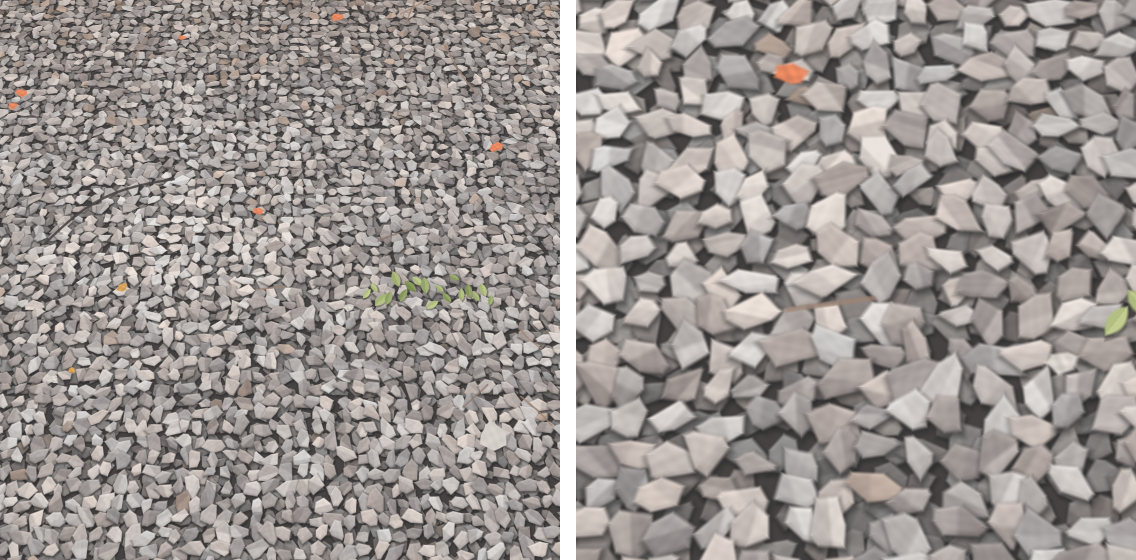
Left, the full canvas; right, a detail of the centre.
A three.js fragment shader for this texture:

```glsl
varying vec2 vUv;

const float TAU = 6.2831853;
const vec3 CREVICE = vec3(0.22, 0.19, 0.19);
const vec3 STONE_DARK = vec3(0.29, 0.26, 0.26);
const vec3 STONE_LIGHT = vec3(0.81, 0.785, 0.765);
const vec3 EARTH = vec3(0.62, 0.49, 0.40);
const vec3 ORANGE = vec3(0.93, 0.47, 0.28);
const vec3 OCHRE = vec3(0.85, 0.60, 0.26);
const vec3 CHALK = vec3(0.86, 0.83, 0.80);
const vec3 LEAF_LIGHT = vec3(0.74, 0.78, 0.50);
const vec3 LEAF_DARK = vec3(0.36, 0.45, 0.18);
const vec3 TWIG = vec3(0.40, 0.30, 0.26);
const vec3 HAZE = vec3(1.1);

float hash(vec2 p, float salt) {
  vec3 q = fract((p.xyx + salt * vec3(17.3, 9.7, 5.1)) * 0.1031);
  q += dot(q, q.yzx + 33.33);
  return fract((q.x + q.y) * q.z);
}

mat2 rotation(float a) {
  return mat2(cos(a), sin(a), -sin(a), cos(a));
}

// Slow drift made of layered sines, about -1 to 1
float drift(vec2 p) {
  return (sin(p.x + 1.7 * sin(p.y)) + sin(1.9 * p.y - p.x + 2.0) + sin(2.7 * p.x + 1.3 * p.y)) / 3.0;
}

// Angular convex pebble: x is the distance, y the upward tilt of the nearest side
vec2 pebble(vec2 p, vec2 id, float radius) {
  vec2 nearest = vec2(-9.0, 0.0);
  float turn = hash(id, 1.0) * TAU;
  for (int k = 0; k < 6; k++) {
    float n = float(k);
    float a = turn + (n + 0.75 * hash(id, 2.0 + n)) * TAU / 6.0;
    vec2 normal = vec2(cos(a), sin(a));
    float d = dot(p, normal) - radius * mix(0.68, 1.15, hash(id, 9.0 + n));
    if (d > nearest.x) nearest = vec2(d, normal.y);
  }
  return nearest;
}

vec3 stoneColor(vec2 p, vec2 id, vec2 side, float glow, float earthy) {
  float ridge = dot(p, rotation(hash(id, 20.0) * TAU)[0]) + 0.25 * (hash(id, 21.0) - 0.5);
  float facet = smoothstep(-0.09, 0.09, ridge) - 0.5;
  float bevel = smoothstep(-0.22, 0.0, side.x) * (side.y - 0.15);
  float tone = 0.69 + 0.52 * (hash(id, 22.0) - 0.5) + glow;
  tone += 0.22 * facet * (hash(id, 23.0) + 0.2) + 0.17 * bevel;
  tone += 0.05 * drift(rotation(id.x * 2.4 + id.y) * p * 7.0 + id * 3.1);
  vec3 color = mix(STONE_DARK, STONE_LIGHT, clamp(tone, 0.0, 1.15));
  color *= mix(vec3(1.03, 0.99, 0.97), vec3(0.98, 1.0, 1.015), hash(id, 24.0));
  float brown = step(0.985 - 0.12 * earthy, hash(id, 25.0)) * 0.5 + 0.16 * earthy;
  return mix(color, EARTH * (0.5 + 0.7 * tone), brown);
}

// Stones are laid from far to near, each casting a soft contact shadow
vec3 gravel(vec2 p, vec3 base, float edge, float glow, float earthy) {
  vec3 color = base;
  vec2 cell = floor(p);
  for (int j = 1; j >= -1; j--) {
    for (int i = -1; i <= 1; i++) {
      vec2 id = cell + vec2(float(i), float(j));
      vec2 center = id + 0.5 + 0.55 * (vec2(hash(id, 30.0), hash(id, 31.0)) - 0.5);
      vec2 q = rotation(hash(id, 32.0) * TAU) * (p - center);
      q = q * vec2(0.86, 1.22) * rotation(hash(id, 32.0) * TAU);
      float radius = mix(0.40, 0.62, hash(id, 33.0));
      vec2 side = pebble(q, id, radius);
      float shadow = pebble(q + vec2(-0.04, 0.10), id, radius).x;
      color *= mix(0.43, 1.0, smoothstep(-0.10, 0.20, shadow));
      vec3 stone = stoneColor(q, id, side, glow, earthy);
      color = mix(color, stone, 1.0 - smoothstep(-edge, edge, side.x));
    }
  }
  return color;
}

float twigMask(vec2 p, vec2 a, vec2 b, float bow, float width) {
  vec2 along = b - a;
  float t = clamp(dot(p - a, along) / dot(along, along), 0.0, 1.0);
  vec2 bend = vec2(-along.y, along.x) * bow * sin(t * TAU * 0.5);
  return 1.0 - smoothstep(width * 0.4, width * 1.6, length(p - a - along * t - bend));
}

float leafMask(vec2 p, float size) {
  float d = abs(p.x) - 0.48 * size * (1.0 - p.y * p.y / (size * size));
  return 1.0 - smoothstep(-0.0015, 0.0015, d);
}

vec3 addTwigs(vec3 color, vec2 uv) {
  for (int i = 0; i < 9; i++) {
    vec2 id = vec2(float(i), 4.0);
    vec2 start = vec2(hash(id, 1.0), mix(0.2, 0.98, hash(id, 2.0)));
    vec2 reach = rotation((hash(id, 3.0) - 0.5) * 2.4)[0] * mix(0.04, 0.12, hash(id, 4.0));
    float mask = twigMask(uv, start, start + reach, 0.12 * (hash(id, 5.0) - 0.5), 0.0015);
    color = mix(color, mix(TWIG, EARTH, hash(id, 6.0)), 0.75 * mask);
  }
  return mix(color, CREVICE * 0.7, 0.9 * twigMask(uv, vec2(0.08, 0.565), vec2(0.31, 0.68), 0.10, 0.0022));
}

vec3 addLitter(vec3 color, vec2 uv) {
  for (int i = 0; i < 14; i++) {
    vec2 id = vec2(float(i), 7.0);
    vec2 center = vec2(hash(id, 1.0), mix(0.1, 0.97, sqrt(hash(id, 2.0))));
    vec2 q = rotation(hash(id, 3.0) - 0.5) * (uv - center) * vec2(0.75, 1.2);
    float d = pebble(q, id, mix(0.005, 0.010, hash(id, 4.0))).x;
    vec3 paint = mix(ORANGE, mix(OCHRE, CHALK, step(0.7, hash(id, 5.0))), step(0.45, hash(id, 5.0)));
    paint *= 0.94 + 0.1 * drift(q * 400.0);
    color = mix(color, paint, 1.0 - smoothstep(-0.0015, 0.0015, d));
  }
  float slab = pebble(uv - vec2(0.885, 0.22), vec2(3.0, 8.0), 0.027).x;
  return mix(color, CHALK * (0.92 + 0.04 * drift(uv * 160.0)), 1.0 - smoothstep(-0.0015, 0.0015, slab));
}

vec3 addLeaves(vec3 color, vec2 uv) {
  for (int i = 0; i < 18; i++) {
    vec2 id = vec2(float(i), 11.0);
    vec2 center = vec2(0.655 + 0.013 * float(i), 0.48 + 0.05 * (hash(id, 1.0) - 0.5));
    vec2 q = rotation((hash(id, 2.0) - 0.5) * 2.2) * (uv - center);
    float size = mix(0.009, 0.016, hash(id, 3.0));
    color *= 1.0 - 0.4 * leafMask(q + vec2(-0.002, 0.003), size);
    vec3 green = mix(LEAF_DARK, LEAF_LIGHT, hash(id, 4.0) * 0.8 + 0.2 * step(0.0, q.x));
    color = mix(color, green, leafMask(q, size));
  }
  return color;
}

void main() {
  // Ground plane receding towards the top
  float depth = 1.0 - 0.4 * vUv.y;
  vec2 ground = vec2((vUv.x - 0.5) * 35.0, vUv.y * 33.0) / depth;
  float edge = 0.06 / depth;

  // Pale worn patch and earthy far corner
  vec2 fromPatch = (vUv - vec2(0.30, 0.57)) / vec2(0.26, 0.13);
  float glow = 0.17 * exp(-dot(fromPatch, fromPatch)) + 0.03 * drift(vUv * 7.0);
  glow -= 0.06 * smoothstep(0.7, 1.0, vUv.y);
  float earthy = smoothstep(0.76, 1.08, vUv.y + 0.10 * drift(vUv * 9.0));

  vec3 under = gravel(ground * 1.15 + 40.5, CREVICE, edge, glow, earthy) * 0.64;
  vec3 color = gravel(ground, under, edge, glow, earthy);
  color = addTwigs(color, vUv);
  color = addLitter(color, vUv);
  color = addLeaves(color, vUv);

  // Overcast light lifts the shadows
  gl_FragColor = vec4(mix(color, HAZE, 0.14), 1.0);
}
```
